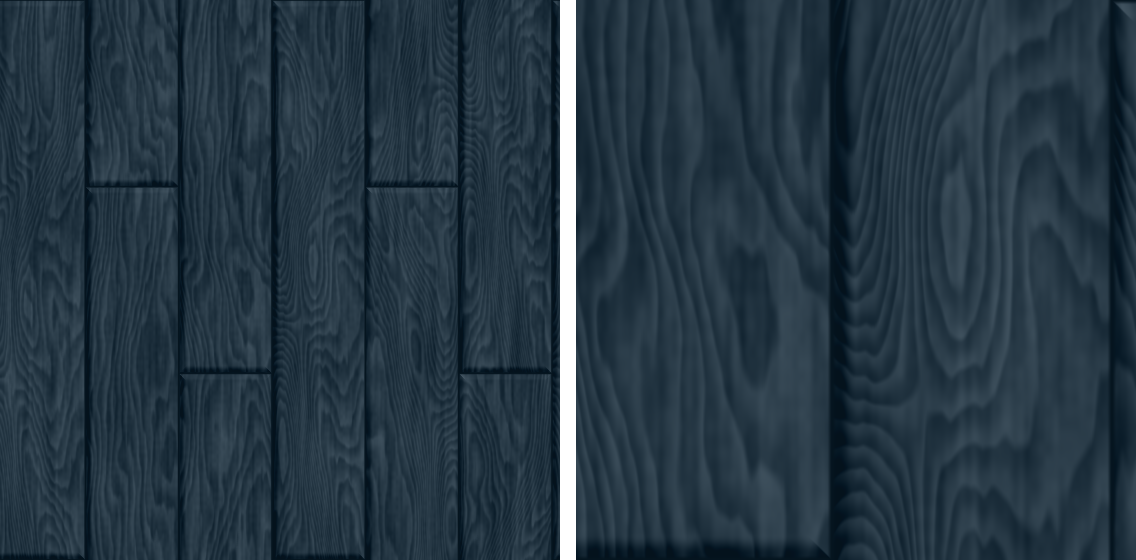
Left, the full canvas; right, a detail of the centre.
Reproduce this texture procedurally as a Shadertoy shader.

```glsl
// Dark blue stained wood planks: six staggered columns with bevelled edges and contour grain.

float hash(vec2 p) {
    return fract(sin(dot(p, vec2(127.1, 311.7))) * 43758.55);
}

float valueNoise(vec2 p) {
    vec2 cell = floor(p), f = fract(p);
    f = f * f * (3.0 - 2.0 * f);
    return mix(mix(hash(cell), hash(cell + vec2(1, 0)), f.x),
               mix(hash(cell + vec2(0, 1)), hash(cell + vec2(1, 1)), f.x), f.y);
}

// Layered sines, stretched along the plank; their contours form the growth rings
float ringField(vec2 p, float seed) {
    float field = 0.7 * p.x;
    for (int i = 0; i < 4; i++) {
        float k = float(i);
        p.x += 0.11 / (1.0 + 0.6 * k) * sin(p.y * (0.9 + 0.8 * k) + seed * (2.3 + k));
        field += sin(p.x * (3.2 + 2.5 * k) + seed * (k + 1.7))
               * sin(p.y * (0.6 + 0.45 * k) + seed * 3.1 + 2.0 * k) / (1.0 + k);
    }
    return field;
}

// Brightness offset of the bare wood; one unit of p is a plank width
float woodGrain(vec2 p, float seed) {
    vec2 shifted = p + seed * vec2(17.0, 31.0);
    float rings = 6.0 * ringField(p, seed) + 0.45 * valueNoise(shifted * vec2(26.0, 5.0));
    float spread = fwidth(rings);
    float r = fract(rings);
    float profile = smoothstep(0.0, 0.8, r) * (1.0 - smoothstep(0.8 - min(spread, 0.4), 1.0, r));
    float tone = 0.075 * (profile - 0.42) * (1.0 - smoothstep(0.3, 0.9, spread));

    // Long fibres, fine pores and broad uneven stain
    tone += 0.065 * (valueNoise(shifted * vec2(17.0, 0.7)) - 0.5);
    tone += 0.050 * (valueNoise(shifted * vec2(42.0, 2.2)) - 0.5);
    tone += 0.022 * (valueNoise(shifted * vec2(40.0, 22.0)) - 0.5);
    tone += 0.050 * (valueNoise(shifted * vec2(2.5, 1.1)) - 0.5);
    return tone;
}

void mainImage(out vec4 fragColor, in vec2 fragCoord) {
    vec2 uv = fragCoord / iResolution.xy;

    // Six columns, each stepped down by a third of a plank
    float x = uv.x + 0.0143;
    float column = floor(x * 6.0);
    vec2 plank = vec2(x - column / 6.0, fract(uv.y + column / 3.0));
    float seed = 1.0 + 5.0 * hash(vec2(mod(column, 6.0), 4.0));

    float tone = 0.006 + woodGrain(plank * 6.0, seed);

    // Bevels lit from the upper right, mitred at the corners
    float left = plank.x, right = 1.0 / 6.0 - plank.x;
    float bottom = plank.y, top = 1.0 - plank.y;
    float shadedEdge = min(left, bottom), litEdge = min(right, top);
    float inShade = smoothstep(-0.001, 0.001, litEdge - shadedEdge);
    float shadow = 1.0 - smoothstep(0.004, 0.015, shadedEdge);
    float light = 1.0 - smoothstep(0.008, 0.014, litEdge);
    tone -= 0.12 * shadow * inShade;
    tone += (top < right ? 0.035 : 0.012) * light * (1.0 - inShade);

    // Soft falloff beside the grooves, then the dark seam itself
    float edge = min(shadedEdge, litEdge);
    tone -= 0.025 * exp(-edge / 0.010);
    vec3 color = max(vec3(0.14, 0.21, 0.26) + tone, vec3(0.015, 0.07, 0.11));
    color = mix(vec3(0.02, 0.08, 0.12), color, smoothstep(0.0, 0.003, edge));

    fragColor = vec4(color, 1.0);
}
```
